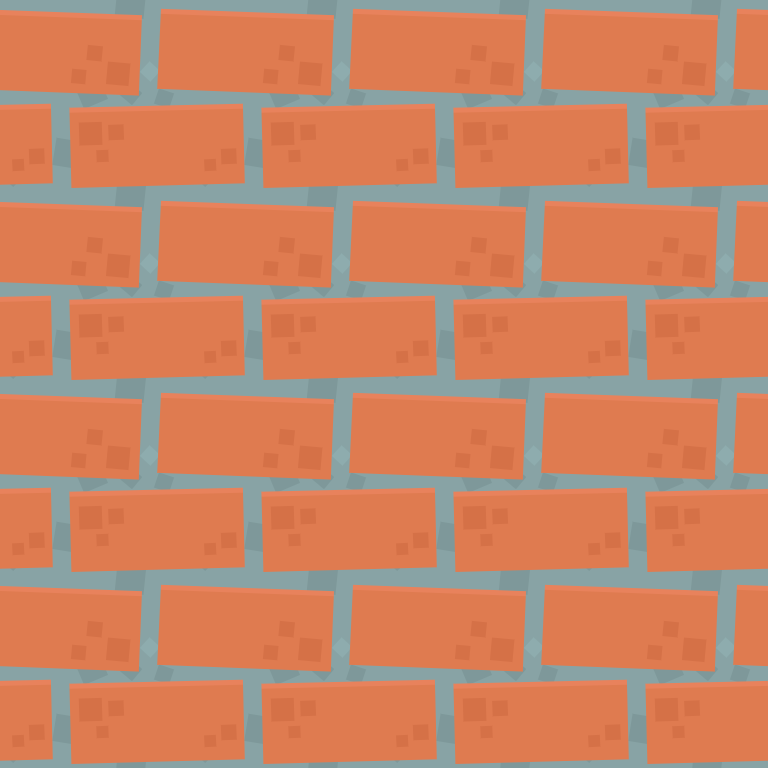
Write a WebGL 2 fragment shader that draws this pattern.

```glsl
#version 300 es
precision highp float;
// Cartoon wall of crooked orange bricks in blue-grey mortar, 4 by 4 tiles of two courses.

uniform vec2 u_resolution;
out vec4 outColor;

const float TILE = 192.0; // tile side in design units

// Offset from a centre, wrapped to the nearest copy of the tile
vec2 wrapOffset(vec2 p, vec2 center) {
    vec2 d = p - center;
    return d - TILE * floor(d / TILE + 0.5);
}

// Antialiased coverage of a signed distance
float cover(float dist, float aa) {
    return clamp(0.5 - dist / aa, 0.0, 1.0);
}

// Signed distance to the line a-b, positive on its outer side
float edge(vec2 p, vec2 a, vec2 b) {
    vec2 e = normalize(b - a);
    return dot(p - a, vec2(e.y, -e.x));
}

// Rotated square: xy = centre, z = half side, w = angle
float square(vec2 p, vec4 s) {
    vec2 d = wrapOffset(p, s.xy);
    float c = cos(s.w), n = sin(s.w);
    d = abs(vec2(c * d.x + n * d.y, c * d.y - n * d.x)) - s.z;
    return max(d.x, d.y);
}

// Four-cornered brick with a lit upper lip
vec3 paintBrick(vec3 color, vec2 q, vec2 tl, vec2 tr, vec2 br, vec2 bl, float aa) {
    float top = edge(q, tl, tr);
    float body = max(max(top, edge(q, tr, br)), max(edge(q, br, bl), edge(q, bl, tl)));
    vec3 face = mix(vec3(0.91, 0.51, 0.36), vec3(0.875, 0.482, 0.314), cover(top + 5.0, aa));
    return mix(color, face, cover(body, aa));
}

void main() {
    // Tile coordinates, with y running downward
    vec2 uv = gl_FragCoord.xy / u_resolution;
    vec2 p = fract(vec2(uv.x, 1.0 - uv.y) * 4.0) * TILE;
    float aa = 4.0 * TILE / min(u_resolution.x, u_resolution.y);

    // Mortar with darker blocks and one pale diamond
    vec4 stones[6] = vec4[6](
        vec4(130.5, 3.0, 14.5, 0.10), vec4(68.0, 153.5, 13.8, 0.16),
        vec4(91.0, 92.0, 13.0, -0.40), vec4(131.0, 94.0, 8.0, 0.70),
        vec4(164.0, 98.5, 8.0, 0.32), vec4(13.0, 180.0, 5.0, 0.75));
    vec3 color = vec3(0.533, 0.641, 0.647);
    for (int i = 0; i < 6; i++)
        color = mix(color, vec3(0.494, 0.598, 0.604), cover(square(p, stones[i]), aa));
    color = mix(color, vec3(0.555, 0.675, 0.682),
                cover(square(p, vec4(150.0, 71.5, 7.2, 0.75)), aa));

    // One brick for each course, leaning opposite ways
    color = paintBrick(color, wrapOffset(p, vec2(246.0, 52.0)), vec2(-85.0, -43.2),
                       vec2(88.0, -36.8), vec2(84.8, 43.6), vec2(-88.8, 36.8), aa);
    color = paintBrick(color, wrapOffset(p, vec2(157.0, 146.0)), vec2(-87.6, -38.3),
                       vec2(85.9, -42.3), vec2(87.8, 37.3), vec2(-85.6, 42.0), aa);

    // Worn square pits on the brick faces
    vec4 pits[8] = vec4[8](
        vec4(94.7, 53.2, 7.6, 0.10), vec4(78.7, 76.5, 7.2, 0.09),
        vec4(118.2, 73.8, 11.3, 0.09), vec4(90.6, 133.7, 11.5, -0.03),
        vec4(116.1, 132.3, 7.7, -0.04), vec4(102.5, 156.0, 6.0, -0.04),
        vec4(36.8, 156.3, 7.7, -0.04), vec4(18.2, 165.0, 5.9, -0.05));
    for (int i = 0; i < 8; i++)
        color = mix(color, vec3(0.835, 0.443, 0.278), cover(square(p, pits[i]), aa));

    outColor = vec4(color, 1.0);
}
```
